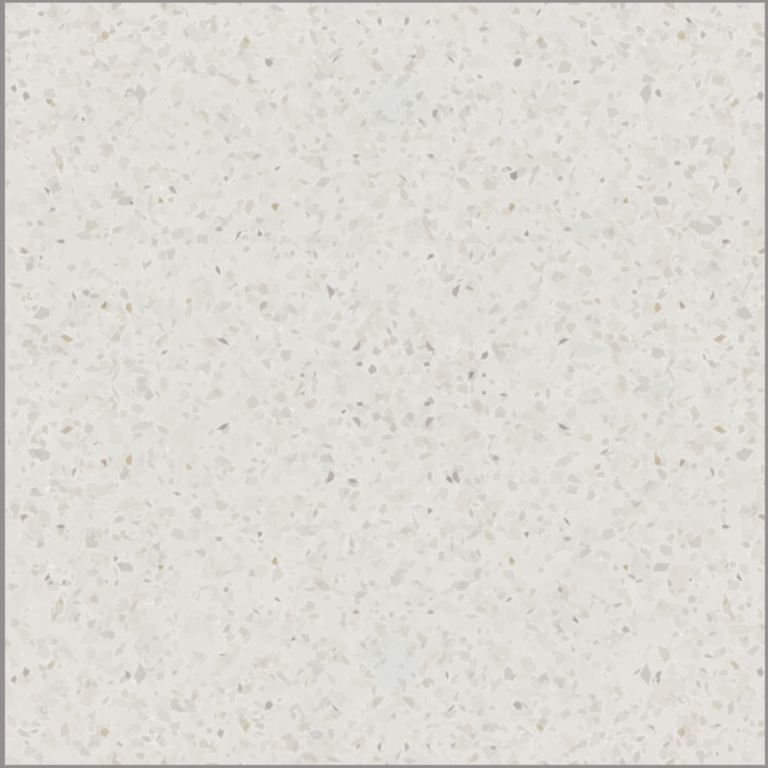
Reproduce this texture procedurally as a WebGL 2 fragment shader.

```glsl
#version 300 es
precision highp float;

uniform vec2 u_resolution;
out vec4 fragColor;

const float TAU = 6.2831853;
const int SIDES = 5;

vec3 hash3(vec2 p) {
    vec3 q = fract(vec3(p.xyx) * vec3(0.1031, 0.1030, 0.0973));
    q += dot(q, q.yxz + 33.33);
    return fract((q.xxy + q.yzz) * q.zyx);
}

mat2 rotation(float angle) {
    float c = cos(angle), s = sin(angle);
    return mat2(c, s, -s, c);
}

// Convex shard: irregular half-planes around a stretched centre
float shardDistance(vec2 p, float radius, float aspect, vec2 seed) {
    vec2 q = p / vec2(1.0, aspect);
    float d = -10.0;
    for (int i = 0; i < SIDES; i++) {
        vec3 r = hash3(seed + float(i) * 7.3);
        float a = TAU * (float(i) + 0.8 * (r.x - 0.5)) / float(SIDES);
        d = max(d, dot(q, vec2(cos(a), sin(a))) - radius * mix(0.55, 1.0, r.y));
    }
    return d * aspect;
}

// Nearest scattered shard: x = distance in canvas units, yzw = its random values
vec4 shardField(vec2 uv, float cells, float seed, float density, vec2 radii) {
    vec2 p = rotation(seed) * uv * cells + 40.0;
    vec2 cell = floor(p);
    vec4 nearest = vec4(10.0, 0.0, 0.0, 0.0);
    for (int y = -1; y <= 1; y++) {
        for (int x = -1; x <= 1; x++) {
            vec2 id = cell + vec2(x, y);
            vec2 key = id + seed * 61.7;
            vec3 place = hash3(key);
            vec3 look = hash3(key + 113.5);
            if (place.z > density) continue;
            vec2 offset = rotation(look.x * TAU) * (p - id - place.xy);
            float radius = mix(radii.x, radii.y, look.y);
            float aspect = mix(0.35, 0.95, look.z);
            float d = shardDistance(offset, radius, aspect, key + 29.1);
            if (d < nearest.x) nearest = vec4(d, hash3(key + 211.9));
        }
    }
    nearest.x /= cells;
    return nearest;
}

float coverage(float d, float blur) {
    return 1.0 - smoothstep(-blur, blur, d);
}

// Blends shards between two tints, with a faint pale rim of binder
vec3 layShards(vec3 base, vec4 shard, vec3 tintA, vec3 tintB, float strength, float rim, float blur) {
    vec3 tint = mix(tintA, tintB, smoothstep(0.25, 0.75, shard.y));
    float edge = coverage(abs(shard.x - 0.0016) - 0.0006, blur);
    base += rim * edge * shard.w;
    float amount = strength * mix(0.2, 1.0, shard.z);
    return mix(base, tint, amount * coverage(shard.x, blur));
}

float softWaves(vec2 p) {
    float sum = 0.0;
    for (int i = 1; i <= 4; i++) {
        float k = float(i);
        p = rotation(1.1) * p + k;
        sum += sin(p.x * 9.0 * k + sin(p.y * 7.0 * k)) / k;
    }
    return sum;
}

void main() {
    vec2 uv = gl_FragCoord.xy / u_resolution;
    float pixel = 1.0 / min(u_resolution.x, u_resolution.y);
    float blur = max(0.0016, 0.75 * pixel);
    vec2 folded = abs(uv - vec2(0.512, 0.5));

    // Binder, slightly cooler toward the centre
    float outer = smoothstep(0.2, 0.65, length(folded));
    vec3 color = mix(vec3(0.884, 0.877, 0.854), vec3(0.892, 0.880, 0.862), outer);
    color += 0.0025 * softWaves(uv * 2.0) + 0.002 * softWaves(uv * 14.0);

    // Broad faint stones
    vec3 cream = vec3(0.864, 0.850, 0.815);
    vec3 mist = vec3(0.856, 0.856, 0.838);
    vec3 pale = vec3(0.900, 0.892, 0.872);
    color = layShards(color, shardField(uv, 25.0, 0.4, 0.85, vec2(0.25, 0.60)), cream, mist, 0.9, 0.010, blur);
    color = layShards(color, shardField(uv, 37.0, 1.3, 0.80, vec2(0.25, 0.58)), pale, cream, 0.95, 0.012, blur);
    color = layShards(color, shardField(folded, 52.0, 2.5, 0.70, vec2(0.22, 0.55)), cream, vec3(0.842, 0.832, 0.808), 0.9, 0.012, blur);

    // Round pale pebble on the mirror axis
    float pebble = length(folded - vec2(0.0, 0.365)) - 0.034;
    color = mix(color, vec3(0.862, 0.870, 0.853), 0.7 * coverage(pebble, 0.003));

    // Medium grey and beige chips
    vec3 grey = vec3(0.772, 0.764, 0.748);
    vec3 beige = vec3(0.805, 0.782, 0.728);
    color = layShards(color, shardField(uv, 46.0, 2.1, 0.42, vec2(0.18, 0.48)), grey, beige, 0.7, 0.022, blur);
    color = layShards(color, shardField(folded, 37.0, 0.7, 0.24 + 0.14 * outer, vec2(0.16, 0.42)), beige, grey, 0.85, 0.025, blur);
    color = layShards(color, shardField(uv, 72.0, 0.2, 0.22, vec2(0.16, 0.45)), grey, beige, 0.8, 0.02, blur);

    // Sparse dark, ochre and mauve fragments
    vec3 slate = vec3(0.58, 0.57, 0.57);
    vec3 ash = vec3(0.69, 0.68, 0.66);
    color = layShards(color, shardField(folded, 52.0, 2.8, 0.05, vec2(0.14, 0.38)), slate, ash, 0.85, 0.03, blur);
    color = layShards(color, shardField(uv, 56.0, 1.1, 0.045, vec2(0.14, 0.38)), ash, slate, 0.85, 0.03, blur);
    color = layShards(color, shardField(folded, 43.0, 1.7, 0.055, vec2(0.15, 0.32)), vec3(0.72, 0.66, 0.52), vec3(0.66, 0.61, 0.60), 0.9, 0.03, blur);

    // Bright specks
    color = layShards(color, shardField(uv, 64.0, 0.9, 0.11, vec2(0.10, 0.26)), vec3(0.94), vec3(0.92, 0.92, 0.90), 0.9, 0.0, blur);

    // Thin grey border, wider on the left
    vec2 low = uv - vec2(0.0065, 0.0040);
    vec2 high = vec2(0.9960, 0.9965) - uv;
    float inside = min(min(low.x, low.y), min(high.x, high.y));
    color = mix(color, vec3(0.575, 0.560, 0.560), coverage(inside, min(blur, pixel)));

    fragColor = vec4(color, 1.0);
}
```
